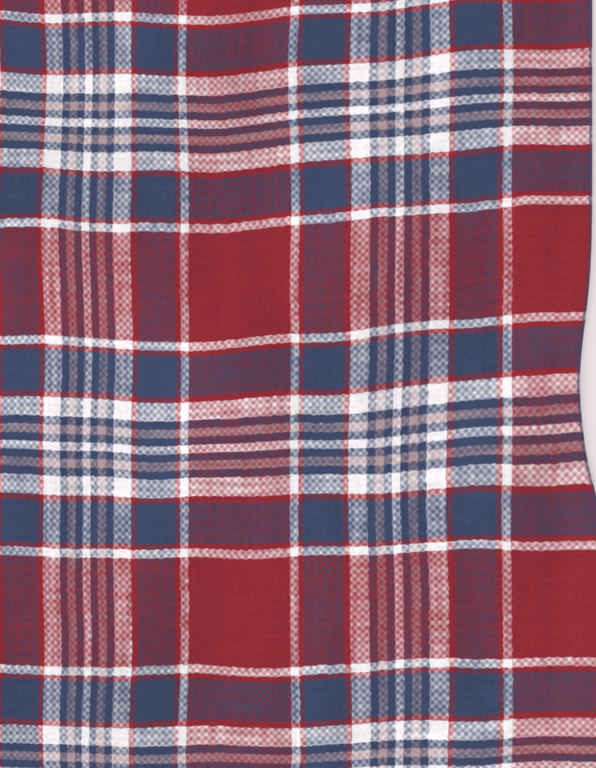
A Shadertoy shader for this texture:

```glsl
// Crinkled cotton plaid: one mirrored stripe sequence is used for both warp and weft,
// and the two thread sets are blended by a fine weave. Slow waves bend the stripes,
// noise gives slubs, faded patches and folds, and a wavy selvage ends the cloth at right.

const vec3 WHITE = vec3(0.96, 0.94, 0.95);
const vec3 NAVY  = vec3(0.25, 0.29, 0.41);
const vec3 TAUPE = vec3(0.69, 0.59, 0.61);
const vec3 RED   = vec3(0.57, 0.18, 0.22);
const vec3 TABLE = vec3(0.91, 0.88, 0.89);

const float REPEAT = 0.4245;                  // plaid period, in canvas heights
const vec2  CENTER = vec2(0.5195, 0.4206);    // middle of one white stripe group
const float WEFT_SHARE = 0.58;                // how far the weft covers the warp
const float THREADS = 205.0;                  // threads per canvas height
const float WEAVE_MIX = 0.20;                 // over-under contrast
const float SLUB = 0.07;                      // brightness change along threads
const float FOLD = 0.055;                     // depth of the crinkle shading
const float SOFTNESS = 0.0035;                // bleed of stripe edges, in repeats

// Stripe borders, from the middle of the group to half a repeat
const int BORDERS = 9;
const float BORDER[9] = float[9](0.013, 0.037, 0.064, 0.089, 0.147, 0.166, 0.291, 0.307, 0.334);
const vec3 STRIPE[10] = vec3[10](WHITE, NAVY, TAUPE, NAVY, WHITE, RED, NAVY, RED, WHITE, RED);

vec2 hashGradient(vec2 cell) {
    vec3 q = fract(cell.xyx * vec3(0.1031, 0.1030, 0.0973));
    q += dot(q, q.yzx + 33.33);
    float angle = 6.2832 * fract((q.x + q.y) * q.z);
    return vec2(cos(angle), sin(angle));
}

float gradientNoise(vec2 p) {
    vec2 i = floor(p), f = p - i;
    vec2 u = f * f * f * (f * (f * 6.0 - 15.0) + 10.0);
    float a = dot(hashGradient(i), f);
    float b = dot(hashGradient(i + vec2(1, 0)), f - vec2(1, 0));
    float c = dot(hashGradient(i + vec2(0, 1)), f - vec2(0, 1));
    float d = dot(hashGradient(i + vec2(1, 1)), f - vec2(1, 1));
    return mix(mix(a, b, u.x), mix(c, d, u.x), u.y);
}

// Colour of a thread at a position counted in repeats
vec3 stripeColor(float s, float blur) {
    float d = abs(fract(s + 0.5) - 0.5);
    vec3 color = STRIPE[0];
    for (int i = 0; i < BORDERS; i++)
        color = mix(color, STRIPE[i + 1], smoothstep(-blur, blur, d - BORDER[i]));
    return color;
}

// Canvas position to cloth position, in repeats
vec2 clothPosition(vec2 p) {
    float lift = 0.026 * smoothstep(0.2, 0.8, p.x) * smoothstep(0.3, 0.55, p.y)
               - 0.006 * sin(6.2832 * p.x);
    vec2 ripple = vec2(gradientNoise(p * vec2(3.0, 5.0) + 7.0),
                       gradientNoise(p * vec2(9.0, 3.0) + 31.0));
    vec2 t = p - CENTER - vec2(0.0, lift) + ripple * vec2(0.008, 0.007);
    t.x = 0.986 * t.x - 0.146 * t.x * t.x;    // stretch grows to the right
    return t / REPEAT;
}

float selvageX(float y) {
    float dent = (y - 0.5) / 0.11;
    return 0.771 - 0.016 * exp(-dent * dent) + 0.014 * (1.0 - smoothstep(0.3, 0.42, y));
}

void mainImage(out vec4 fragColor, in vec2 fragCoord) {
    vec2 p = fragCoord / iResolution.y;
    float pixel = 1.0 / iResolution.y;
    vec2 cloth = clothPosition(p);
    float blur = max(SOFTNESS, 0.8 * pixel / REPEAT);

    // Dyed threads with slubs running along their length
    vec2 thread = cloth * REPEAT * THREADS;
    float warpSlub = gradientNoise(thread * vec2(0.8, 0.06));
    float weftSlub = gradientNoise(thread * vec2(0.06, 0.8) + 50.0);
    vec3 warp = stripeColor(cloth.x + 0.004 * weftSlub, blur) * (1.0 + SLUB * warpSlub);
    vec3 weft = stripeColor(cloth.y + 0.004 * warpSlub, blur) * (1.0 + SLUB * weftSlub);

    // Over-under weave, fading out when threads are too small to resolve
    float visible = 1.0 - smoothstep(0.4, 0.8, THREADS * pixel);
    float overUnder = sin(3.1416 * thread.x) * sin(3.1416 * thread.y);
    float patches = gradientNoise(p * vec2(7.0, 9.0) + 90.0);
    float cover = WEFT_SHARE + WEAVE_MIX * visible * overUnder
                + 0.22 * (weftSlub - warpSlub) + 0.10 * patches;
    vec3 color = mix(warp, weft, clamp(cover, 0.0, 1.0));

    // Vertical crinkles, broad folds and fine grain
    float crinkle = gradientNoise(p * vec2(26.0, 4.0) + 13.0);
    float broad = gradientNoise(p * vec2(8.0, 3.0) + 60.0);
    float grain = gradientNoise(thread * 0.9 + 20.0);
    color *= 1.0 + FOLD * (crinkle + 1.2 * broad) + 0.05 * grain;

    // Selvage: dark edge thread, then the pale table with a soft shadow
    float beyond = p.x - selvageX(p.y);
    float edgeAa = max(pixel, 0.001);
    color = mix(color, NAVY, 0.6 * (1.0 - smoothstep(0.0, 0.0035, abs(beyond + 0.002))));
    vec3 table = TABLE * (1.0 - 0.15 * exp(-max(beyond, 0.0) / 0.004));
    color = mix(color, table, smoothstep(-edgeAa, edgeAa, beyond));

    fragColor = vec4(clamp(color, 0.0, 1.0), 1.0);
}
```
